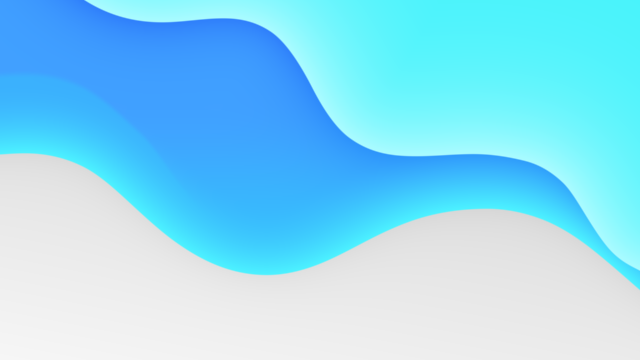
Reproduce this background procedurally as a Shadertoy shader.

```glsl
const int KNOTS = 15;
const int STEPS = 5;            // chords per curve span
const float ASPECT = 16.0 / 9.0;

const vec3 CYAN        = vec3(0.27, 0.95, 0.985);
const vec3 PALE_CYAN   = vec3(0.67, 0.985, 1.0);
const vec3 AZURE       = vec3(0.255, 0.63, 1.0);
const vec3 SKY         = vec3(0.22, 0.73, 0.99);
const vec3 GLOW        = vec3(0.30, 0.95, 1.0);
const vec3 SHADE_LEFT  = vec3(0.17, 0.47, 0.98);
const vec3 SHADE_RIGHT = vec3(0.16, 0.57, 0.98);

const float PALE_REACH   = 0.17;
const float SHADE_REACH  = 0.065;
const float SHADE_AMOUNT = 0.85;
const float GLOW_REACH   = 0.20;
const float GREY_REACH   = 0.045;
const float GREY_SHADE   = 0.035;

// Curve knots: x, height, slope
const vec3 UPPER[KNOTS] = vec3[KNOTS](
    vec3(0.0, 1.24, -1.3), vec3(0.231, 1.002, -0.65), vec3(0.451, 0.938, 0.0),
    vec3(0.62, 0.949, 0.0), vec3(0.752, 0.912, -0.67), vec3(0.868, 0.755, -1.95),
    vec3(0.972, 0.616, -0.72), vec3(1.157, 0.566, 0.0), vec3(1.315, 0.572, 0.0),
    vec3(1.458, 0.553, -0.25), vec3(1.563, 0.493, -0.95), vec3(1.632, 0.394, -1.6),
    vec3(1.701, 0.299, -1.0), vec3(1.778, 0.248, -0.5), vec3(1.9, 0.21, -0.2));
const vec3 LOWER[KNOTS] = vec3[KNOTS](
    vec3(0.0, 0.571, 0.06), vec3(0.081, 0.574, -0.03), vec3(0.231, 0.537, -0.5),
    vec3(0.347, 0.449, -0.92), vec3(0.486, 0.329, -0.72), vec3(0.625, 0.255, -0.33),
    vec3(0.741, 0.236, 0.0), vec3(0.88, 0.264, 0.38), vec3(1.065, 0.354, 0.47),
    vec3(1.157, 0.391, 0.32), vec3(1.354, 0.42, 0.0), vec3(1.505, 0.391, -0.38),
    vec3(1.644, 0.308, -0.79), vec3(1.778, 0.194, -0.87), vec3(1.9, 0.088, -0.87));

// Cubic Hermite height between two knots
float hermite(vec3 a, vec3 b, float t) {
    float w = b.x - a.x, s = 1.0 - t;
    return mix(a.y, b.y, t * t * (3.0 - 2.0 * t)) + w * t * s * (a.z * s - b.z * t);
}

float segmentDistance(vec2 p, vec2 a, vec2 b) {
    vec2 d = b - a;
    return length(p - a - d * clamp(dot(p - a, d) / dot(d, d), 0.0, 1.0));
}

// x: signed offset across the nearby edge, y: true distance, z: vertical offset
vec3 measure(vec2 p, const vec3 knots[KNOTS]) {
    vec3 result = vec3(0.0, 10.0, 0.0);
    for (int i = 0; i < KNOTS - 1; i++) {
        vec3 a = knots[i], b = knots[i + 1];
        float w = b.x - a.x;
        if (p.x >= a.x && p.x < b.x) {
            float t = (p.x - a.x) / w;
            float h = hermite(a, b, t);
            float slope = (hermite(a, b, t + 0.01) - h) / (0.01 * w);
            result.z = p.y - h;
            result.x = result.z * inversesqrt(1.0 + slope * slope);
        }
        vec2 last = a.xy;
        for (int j = 1; j <= STEPS; j++) {
            float t = float(j) / float(STEPS);
            vec2 next = vec2(a.x + w * t, hermite(a, b, t));
            result.y = min(result.y, segmentDistance(p, last, next));
            last = next;
        }
    }
    return result;
}

void mainImage(out vec4 fragColor, in vec2 fragCoord) {
    vec2 p = fragCoord / iResolution.xy * vec2(ASPECT, 1.0);
    float pixel = 1.0 / iResolution.y;
    vec3 upper = measure(p, UPPER);
    vec3 lower = measure(p, LOWER);

    // Grey sheet with a soft shadow under the wave
    float grey = 0.965 - 0.13 * p.y - 0.025 * p.x;
    vec3 sheet = vec3(grey - GREY_SHADE * exp(-lower.y / GREY_REACH));

    // Blue wave with a faint inner layer
    vec3 wave = mix(SKY, AZURE, smoothstep(0.35, 0.72, p.y));
    float lift = mix(0.22, 0.137, smoothstep(0.39, 0.58, p.x))
               - 0.075 * smoothstep(0.78, 1.2, p.x);
    float inner = 1.0 - smoothstep(-0.012, 0.012, lower.z - lift);
    wave = mix(wave, SKY, inner * mix(0.65, 0.15, smoothstep(0.3, 1.0, p.x)));

    // Shade below the upper edge, glow above the lower edge
    vec3 shade = mix(SHADE_RIGHT, SHADE_LEFT, smoothstep(0.5, 0.95, p.y));
    wave = mix(wave, shade, SHADE_AMOUNT * exp(-upper.y / SHADE_REACH));
    float glow = clamp(1.0 - lower.y / GLOW_REACH, 0.0, 1.0);
    wave = mix(wave, GLOW, glow * glow);

    // Cyan sheet, paler along its edge
    vec3 top = mix(CYAN, PALE_CYAN, exp(-upper.y / PALE_REACH));

    vec3 color = mix(sheet, wave, smoothstep(-pixel, pixel, lower.x));
    color = mix(color, top, smoothstep(-pixel, pixel, upper.x));
    fragColor = vec4(color, 1.0);
}
```
